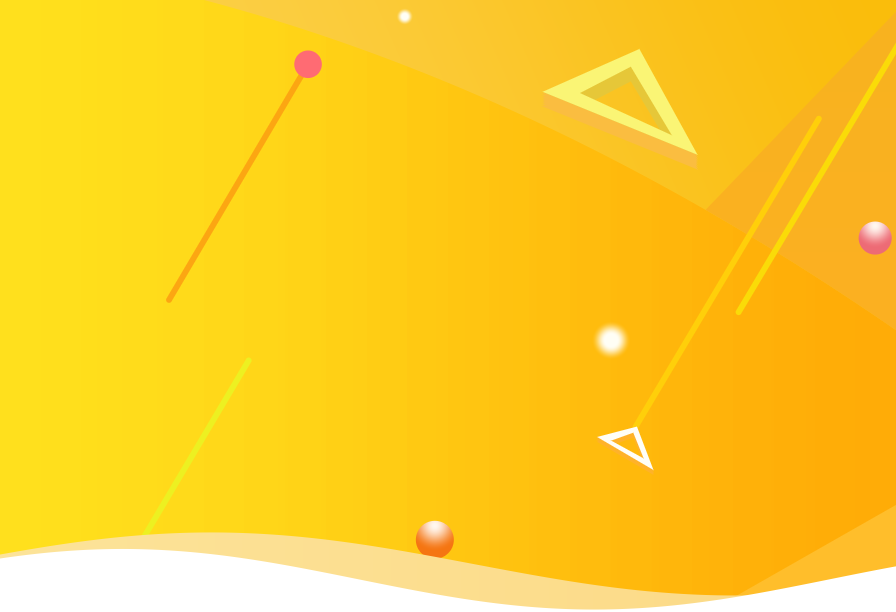
A Shadertoy shader for this background:

```glsl
// Abstract warm banner: a stepped yellow-to-orange gradient with translucent panels,
// slanted strokes, shaded balls, soft glows, extruded triangles and waves below.
// Distances are in canvas heights; each part is blended over the previous ones.

const float ASPECT = 1.463;

// Antialiased coverage of a signed distance.
float cover(float d) {
    return clamp(0.5 - d * iResolution.y, 0.0, 1.0);
}

void paint(inout vec3 col, vec3 ink, float amount) {
    col = mix(col, ink, amount);
}

float segment(vec2 p, vec2 a, vec2 b) {
    vec2 ab = b - a;
    return length(p - a - ab * clamp(dot(p - a, ab) / dot(ab, ab), 0.0, 1.0));
}

// Signed distance to the left side of a directed line.
float edge(vec2 p, vec2 a, vec2 b) {
    vec2 d = normalize(b - a);
    return dot(p - a, vec2(-d.y, d.x));
}

// Triangle with corners in clockwise order.
float triangle(vec2 p, vec2 a, vec2 b, vec2 c) {
    return max(edge(p, a, b), max(edge(p, b, c), edge(p, c, a)));
}

float bigFrame(vec2 p) {
    float outer = triangle(p, vec2(0.886, 0.850), vec2(1.044, 0.920), vec2(1.139, 0.747));
    float hole = triangle(p, vec2(0.947, 0.848), vec2(1.030, 0.891), vec2(1.097, 0.779));
    return max(outer, -hole);
}

float smallFrame(vec2 p) {
    float outer = triangle(p, vec2(0.975, 0.286), vec2(1.040, 0.303), vec2(1.067, 0.232));
    float hole = triangle(p, vec2(0.998, 0.280), vec2(1.034, 0.293), vec2(1.051, 0.251));
    return max(outer, -hole);
}

void stroke(inout vec3 col, vec2 p, vec2 a, vec2 b, vec3 ink) {
    paint(col, ink, cover(segment(p, a, b) - 0.0048));
}

// Ball lit from above.
void ball(inout vec3 col, vec2 p, vec2 center, float r, vec3 ink) {
    vec2 q = (p - center) / r;
    float shine = 1.0 - smoothstep(0.0, 1.35, length(q - vec2(0.0, 0.75)));
    paint(col, mix(ink, vec3(1.0, 0.97, 0.94), shine), cover(length(p - center) - r));
}

void glow(inout vec3 col, vec2 p, vec2 center, float r) {
    paint(col, vec3(1.0, 0.995, 0.96), 1.0 - smoothstep(0.3 * r, r, length(p - center)));
}

void mainImage(out vec4 fragColor, in vec2 fragCoord) {
    vec2 uv = fragCoord / iResolution.xy;
    vec2 p = uv * vec2(ASPECT, 1.0);

    // Gradient with faint vertical steps
    float x = mix(uv.x, (floor(uv.x * 22.0) + 0.5) / 22.0, 0.6);
    vec3 col = mix(vec3(1.0, 0.885, 0.115), vec3(1.0, 0.81, 0.08), smoothstep(-0.1, 0.6, x));
    paint(col, vec3(1.0, 0.67, 0.025), smoothstep(0.25, 1.05, x));

    // Curved upper panel and its orange corner
    float t = p.x - 0.333;
    float panel = cover(1.0 - 0.264 * t - 0.189 * t * t - p.y) * step(0.0, t);
    vec3 panelInk = mix(vec3(0.985, 0.81, 0.27), vec3(0.98, 0.74, 0.04),
                        smoothstep(0.2, 1.1, uv.x + 0.3 * (uv.y - 0.8)));
    paint(col, panelInk, panel);
    float corner = cover(0.69 * (p.y - 0.981 - 1.042 * (p.x - ASPECT)));
    paint(col, mix(vec3(1.0, 0.68, 0.14), vec3(0.97, 0.70, 0.12), uv.y), panel * corner);

    // Pale lower right wedge
    paint(col, vec3(1.0, 0.745, 0.17), cover(0.87 * (p.y - 0.175 - 0.57 * (p.x - ASPECT))));

    // Slanted strokes
    stroke(col, p, vec2(0.236, 0.124), vec2(0.406, 0.411), vec3(0.93, 0.94, 0.13));
    stroke(col, p, vec2(0.276, 0.510), vec2(0.503, 0.895), vec3(0.99, 0.65, 0.07));
    stroke(col, p, vec2(1.038, 0.303), vec2(1.337, 0.806), vec3(1.0, 0.81, 0.04));
    stroke(col, p, vec2(1.206, 0.490), vec2(1.476, 0.943), vec3(0.98, 0.86, 0.03));

    // Dot, balls and glows
    paint(col, vec3(1.0, 0.42, 0.45), cover(length(p - vec2(0.503, 0.895)) - 0.0225));
    ball(col, p, vec2(1.429, 0.611), 0.027, vec3(0.93, 0.42, 0.46));
    ball(col, p, vec2(0.710, 0.118), 0.031, vec3(0.96, 0.46, 0.07));
    glow(col, p, vec2(0.998, 0.444), 0.032);
    glow(col, p, vec2(0.661, 0.973), 0.014);

    // Extruded frames: sweep the sides downward, then lay the faces on top
    float bigSide = 1.0, smallSide = 1.0;
    for (int i = 1; i <= 8; i++) {
        vec2 lift = vec2(0.0, float(i) / 8.0);
        bigSide = min(bigSide, bigFrame(p + 0.024 * lift));
        smallSide = min(smallSide, smallFrame(p + 0.008 * lift));
    }
    float inside = cover(triangle(p, vec2(0.886, 0.850), vec2(1.044, 0.920), vec2(1.139, 0.747)));
    paint(col, mix(vec3(0.98, 0.74, 0.25), vec3(0.90, 0.78, 0.22), inside), cover(bigSide));
    paint(col, vec3(0.98, 0.96, 0.46), cover(bigFrame(p)));
    paint(col, vec3(1.0, 0.70, 0.16), cover(smallSide));
    paint(col, vec3(1.0, 0.995, 0.97), cover(smallFrame(p)));

    // Cream and white waves
    float cream = 0.0785 + 0.0515 * cos(3.674 * (p.x - 0.345));
    float white = 0.0535 + 0.0495 * cos(4.08 * (p.x - 0.2));
    paint(col, mix(vec3(0.99, 0.89, 0.60), vec3(0.985, 0.85, 0.52), uv.x), cover(p.y - cream));
    paint(col, vec3(1.0), cover(p.y - white));

    fragColor = vec4(col, 1.0);
}
```
